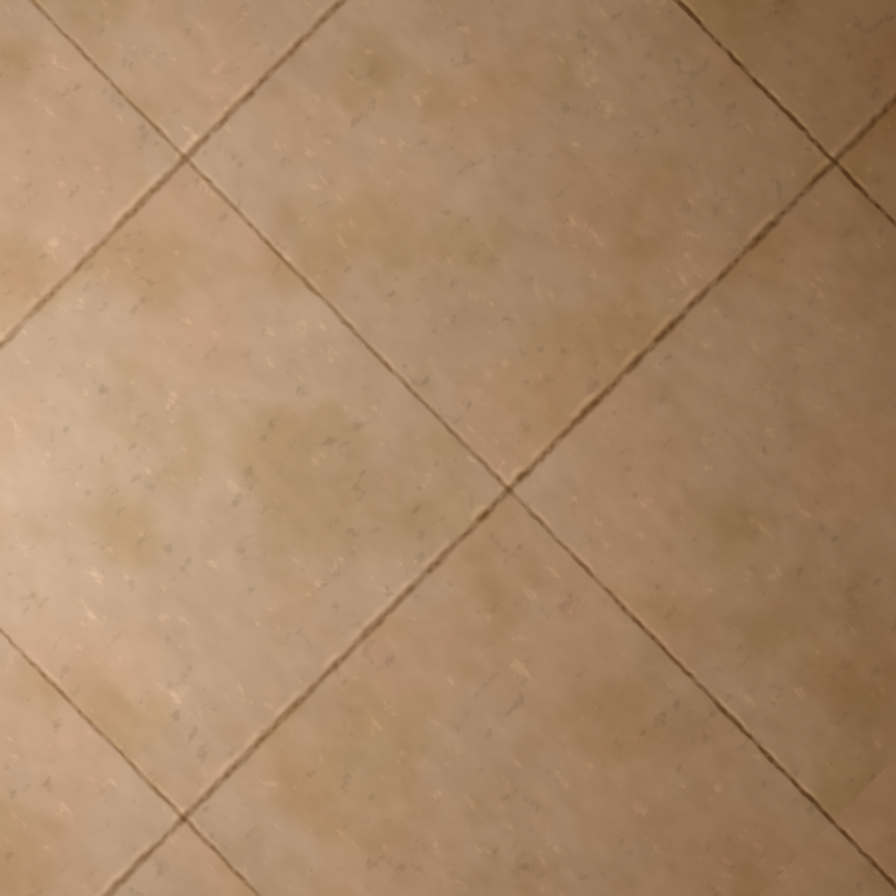
This texture is drawn by a three.js fragment shader. Its source:

```glsl
// Beige ceramic floor tiles laid on the diagonal, lit warmly from the left.
// A skewed lattice gives tile cells and grout joints; layered value noise
// adds clouding, faint stains, fine chips and broken, uneven grout.
varying vec2 vUv;

const vec2 CORNER = vec2(0.568, 0.453);      // one joint crossing
const vec2 EDGE_UP = vec2(0.363, 0.3665);    // tile edge, rising to the right
const vec2 EDGE_LEFT = vec2(-0.361, 0.370);  // tile edge, rising to the left
const float TILE_SIZE = 0.516;

const vec3 SHADOW_CLAY = vec3(0.475, 0.355, 0.235);
const vec3 LIT_CLAY = vec3(0.835, 0.715, 0.600);
const vec3 OCHRE = vec3(0.96, 0.945, 0.88);
const vec3 ROSE = vec3(1.015, 0.985, 0.975);
const vec3 GROUT = vec3(0.71, 0.64, 0.53);

float hash(vec2 p) {
  vec3 q = fract(vec3(p.xyx) * 0.1031);
  q += dot(q, q.yzx + 33.33);
  return fract((q.x + q.y) * q.z);
}

float noise(vec2 p) {
  vec2 cell = floor(p);
  vec2 f = fract(p);
  f = f * f * (3.0 - 2.0 * f);
  float low = mix(hash(cell), hash(cell + vec2(1.0, 0.0)), f.x);
  float high = mix(hash(cell + vec2(0.0, 1.0)), hash(cell + vec2(1.0)), f.x);
  return mix(low, high, f.y);
}

float fbm(vec2 p) {
  float sum = 0.0;
  float weight = 0.5;
  for (int i = 0; i < 4; i++) {
    sum += weight * noise(p);
    p = mat2(1.6, 1.2, -1.2, 1.6) * p + 17.3;
    weight *= 0.5;
  }
  return sum / 0.9375;
}

float cross2(vec2 a, vec2 b) {
  return a.x * b.y - a.y * b.x;
}

// Lattice coordinates: whole numbers lie on the joints.
vec2 toLattice(vec2 p) {
  return vec2(cross2(p, EDGE_LEFT), cross2(EDGE_UP, p)) / cross2(EDGE_UP, EDGE_LEFT);
}

// Brightness of the floor from 0 to 1, falling off from the left edge.
float lighting(vec2 uv) {
  float falloff = length((uv - vec2(0.0, 0.45)) * vec2(1.0, 0.75));
  float corner = smoothstep(0.55, 0.0, length(uv - vec2(1.0)));
  return 0.97 - 0.80 * falloff - 0.12 * corner;
}

// Clouding, stains and small chips on one tile.
vec3 tileSurface(vec2 uv, vec2 id, float light) {
  vec2 p = uv + 7.0 * vec2(hash(id + 40.0), hash(id + 71.0));
  vec2 streak = vec2(p.x + p.y, p.y - p.x);
  float cloud = fbm(p * 11.0) - 0.5;
  float grain = fbm(streak * vec2(48.0, 30.0)) - 0.5;
  vec3 color = mix(SHADOW_CLAY, LIT_CLAY, light + 0.13 * cloud + 0.13 * grain);
  color *= mix(vec3(1.0), OCHRE, smoothstep(0.50, 0.78, fbm(p * 10.0 + 31.0)));
  color *= mix(vec3(1.0), ROSE, smoothstep(0.40, 0.75, fbm(p * 8.0 + 57.0)));
  float chips = smoothstep(0.68, 0.92, fbm(streak * vec2(62.0, 36.0) + 23.0));
  float pits = smoothstep(0.66, 0.92, fbm(streak * vec2(40.0, 52.0) + 90.0));
  return color * (1.0 + 0.09 * chips - 0.09 * pits);
}

// Tints a worn, broken joint and adds the pale tile lip on one side of it.
vec3 addJoint(vec3 color, float dist, float along, float halfWidth, float strength, float seed) {
  float wobble = 0.0016 * (noise(vec2(along * 55.0, seed)) - 0.5);
  float wear = fbm(vec2(along * 26.0, seed + 5.0));
  float crumbs = noise(vec2(along * 90.0, seed + dist * 260.0));
  float d = dist + wobble;
  float width = halfWidth * (0.8 + 0.4 * wear);
  float core = 1.0 - smoothstep(0.0, width * 1.6, abs(d));
  float lip = 1.0 - smoothstep(0.0, width * 1.3, abs(d - width * 1.8));
  float depth = strength * (0.30 + 0.65 * wear + 0.55 * (crumbs - 0.35));
  color *= 1.0 + 0.08 * strength * lip * smoothstep(0.3, 0.7, wear);
  return mix(color, color * GROUT, clamp(depth * core, 0.0, 1.2));
}

void main() {
  vec2 lattice = toLattice(vUv - CORNER);
  vec2 line = floor(lattice + 0.5);
  vec2 dist = (lattice - line) * TILE_SIZE;
  float light = lighting(vUv);
  vec3 color = tileSurface(vUv, floor(lattice), light);

  // Falling joints are thin and deepen in the shade; rising ones are wide and soft.
  float fallStrength = mix(1.65, 0.80, smoothstep(0.15, 0.55, light));
  float riseStrength = line.y < -0.5 ? 0.0 : mix(1.15, 0.75, smoothstep(0.4, 0.9, light));
  color = addJoint(color, dist.x, lattice.y, 0.0028, fallStrength, line.x * 13.0 + 50.0);
  color = addJoint(color, dist.y, lattice.x, 0.0042, riseStrength, line.y * 17.0 + 80.0);

  gl_FragColor = vec4(clamp(color, 0.0, 1.0), 1.0);
}
```
